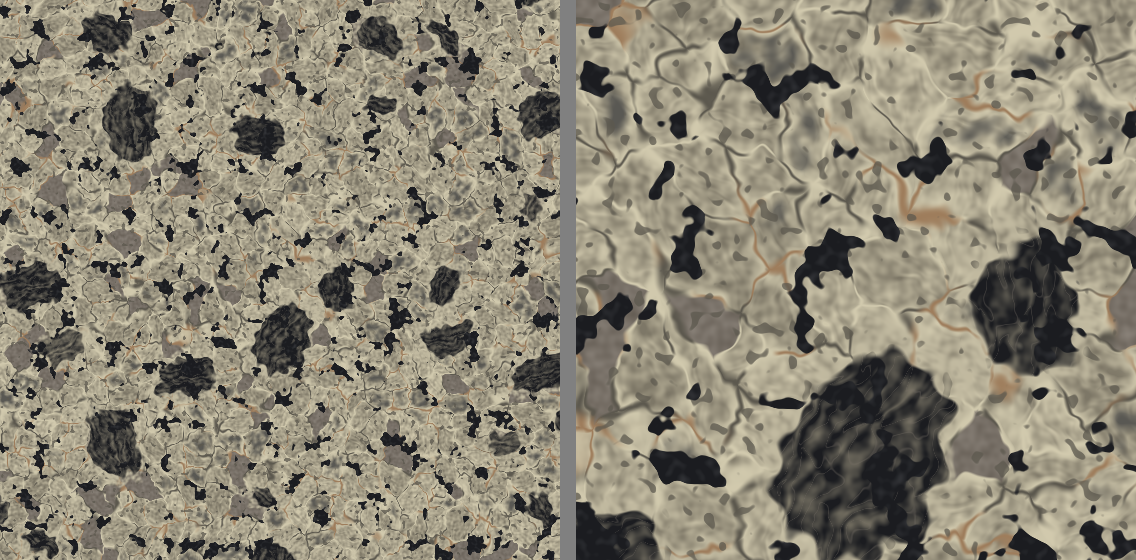
Left: the whole. Right: its middle third, enlarged.
Write a WebGL 1 fragment shader that draws this texture.

```glsl
precision highp float;
uniform vec2 u_resolution;

const vec3 PALE = vec3(0.82, 0.79, 0.68);
const vec3 CREAM = vec3(0.755, 0.725, 0.625);
const vec3 TAN = vec3(0.535, 0.51, 0.44);
const vec3 QUARTZ = vec3(0.47, 0.44, 0.405);
const vec3 RUST = vec3(0.62, 0.49, 0.36);
const vec3 SEAM = vec3(0.36, 0.345, 0.305);
const vec3 ASH = vec3(0.35, 0.345, 0.325);
const vec3 MICA = vec3(0.105, 0.11, 0.125);

struct Grain { float edge; vec2 local; vec2 seed; };
struct Crystal { float dist; vec2 local; float seed; };

vec2 hash2(vec2 p) {
  vec3 q = fract(p.xyx * vec3(0.1031, 0.1030, 0.0973));
  q += dot(q, q.yzx + 33.33);
  return fract((q.xx + q.yz) * q.zy);
}

vec2 rotate(vec2 v, float angle) {
  float c = cos(angle), s = sin(angle);
  return vec2(c * v.x - s * v.y, s * v.x + c * v.y);
}

float slope(vec2 corner, vec2 offset) {
  float angle = 6.2832 * hash2(corner + 57.0).x;
  return dot(vec2(cos(angle), sin(angle)), offset);
}

// Gradient noise, roughly -0.7 to 0.7
float noise(vec2 p) {
  vec2 i = floor(p), f = p - i;
  vec2 u = f * f * f * (f * (f * 6.0 - 15.0) + 10.0);
  vec2 e = vec2(1.0, 0.0);
  return mix(mix(slope(i, f), slope(i + e.xy, f - e.xy), u.x),
             mix(slope(i + e.yx, f - e.yx), slope(i + e.xx, f - e.xx), u.x), u.y);
}

vec2 warp(vec2 p, float scale, float amount) {
  return p + amount * vec2(noise(p * scale), noise(p * scale + 31.7));
}

// Cells with a stretch, direction and weight of their own
Grain findGrain(vec2 p) {
  vec2 base = floor(p);
  float nearest = 9.0, second = 9.0;
  Grain g = Grain(0.0, vec2(0.0), vec2(0.0));
  for (int y = -2; y <= 2; y++) {
    for (int x = -2; x <= 2; x++) {
      vec2 cell = base + vec2(float(x), float(y));
      vec2 seed = hash2(cell + 11.0);
      vec2 local = rotate(p - cell - hash2(cell), 6.2832 * seed.x);
      float d = length(local * vec2(0.78, 1.25)) - 0.25 * seed.y;
      if (d < nearest) {
        second = nearest;
        nearest = d;
        g.local = local;
        g.seed = hash2(cell + 83.0);
      } else {
        second = min(second, d);
      }
    }
  }
  g.edge = second - nearest;
  return g;
}

// Sparse large crystals, more frequent towards the bottom
Crystal findCrystal(vec2 p, float rows) {
  vec2 base = floor(p);
  Crystal c = Crystal(9.0, vec2(0.0), 0.0);
  for (int y = -1; y <= 1; y++) {
    for (int x = -1; x <= 1; x++) {
      vec2 cell = base + vec2(float(x), float(y));
      vec2 seed = hash2(cell + 141.0), shape = hash2(cell + 219.0);
      vec2 local = rotate(p - cell - 0.2 - 0.6 * hash2(cell + 5.0), 6.2832 * shape.x);
      vec2 a = abs(local * vec2(0.78, 1.15));
      float d = pow(dot(a * a, a), 0.3333) - mix(0.13, 0.37, shape.y * shape.y);
      if (seed.x < mix(0.6, 0.25, cell.y / rows) && d < c.dist) {
        c = Crystal(d, local, seed.y);
      }
    }
  }
  return c;
}

vec3 grainColor(Grain g, vec2 p, float grit) {
  float streak = noise(g.local * vec2(2.5, 9.0) + g.seed * 40.0);
  float tone = 0.5 + 0.55 * (g.seed.x - 0.5) + 0.6 * streak + 0.7 * grit;
  vec3 color = mix(TAN, CREAM, clamp(tone, -0.2, 1.25));
  float core = step(0.83, g.seed.y) * smoothstep(0.15, 0.55, g.edge);
  color = mix(color, ASH, core * clamp(0.55 + 1.6 * noise(p * 85.0), 0.0, 1.0));
  float rim = 1.0 - smoothstep(0.06, 0.32, g.edge);
  color = mix(color, PALE, rim * clamp(0.45 + 1.5 * noise(p * 50.0), 0.0, 0.9));
  color = mix(color, QUARTZ + 0.08 * grit, step(g.seed.y, 0.09));
  vec3 seam = mix(SEAM, PALE, smoothstep(-0.14, 0.12, noise(p * 34.0)));
  seam = mix(seam, RUST, smoothstep(0.08, 0.25, noise(p * 19.0 + 70.0)));
  return mix(seam, color, smoothstep(0.0, 0.1, g.edge));
}

vec3 crystalColor(Crystal c, vec2 p, float grit) {
  float streak = noise(c.local * vec2(5.0, 26.0)) + 0.7 * noise(p * 80.0);
  float tone = 0.2 + 0.35 * c.seed * c.seed + 0.65 * streak + 0.3 * grit;
  vec3 color = mix(MICA, TAN, clamp(tone, 0.0, 1.0));
  float scratch = 1.0 - smoothstep(0.0, 0.045, abs(noise(c.local * vec2(6.0, 17.0) + 9.0)));
  return mix(color, QUARTZ, 0.3 * scratch);
}

void main() {
  vec2 p = gl_FragCoord.xy / u_resolution.y;
  vec2 bent = warp(warp(p, 42.0, 0.009), 105.0, 0.004);
  float grit = noise(p * 170.0) + 0.6 * noise(p * 75.0);

  // Pale groundmass with dark specks
  Grain grain = findGrain(bent * 26.0);
  vec3 color = grainColor(grain, p, grit);
  float speck = noise(p * 120.0 + 17.0) + 0.4 * noise(p * 40.0);
  color = mix(color, SEAM, 0.75 * smoothstep(0.3, 0.42, speck));

  // Dark crystals with pale halos
  Crystal crystal = findCrystal(warp(bent, 16.0, 0.018) * 7.0, 7.0);
  float d = crystal.dist + 0.09 * noise(p * 55.0);
  float halo = smoothstep(0.1, 0.05, d) * (0.55 + 0.8 * grit);
  color = mix(color, CREAM, clamp(halo, 0.0, 1.0));
  color = mix(color, crystalColor(crystal, p, grit), smoothstep(0.016, -0.016, d));

  // Jagged mica between the grains
  float mica = noise(bent * 22.0 + 90.0) + 0.6 * noise(bent * 48.0) + 0.35 * noise(p * 110.0);
  mica += 0.3 * (0.3 - grain.edge);
  vec3 flake = MICA + 0.12 * max(grit, 0.0);
  color = mix(color, flake, smoothstep(0.36, 0.42, mica));

  gl_FragColor = vec4(clamp(color, 0.0, 1.0), 1.0);
}
```
